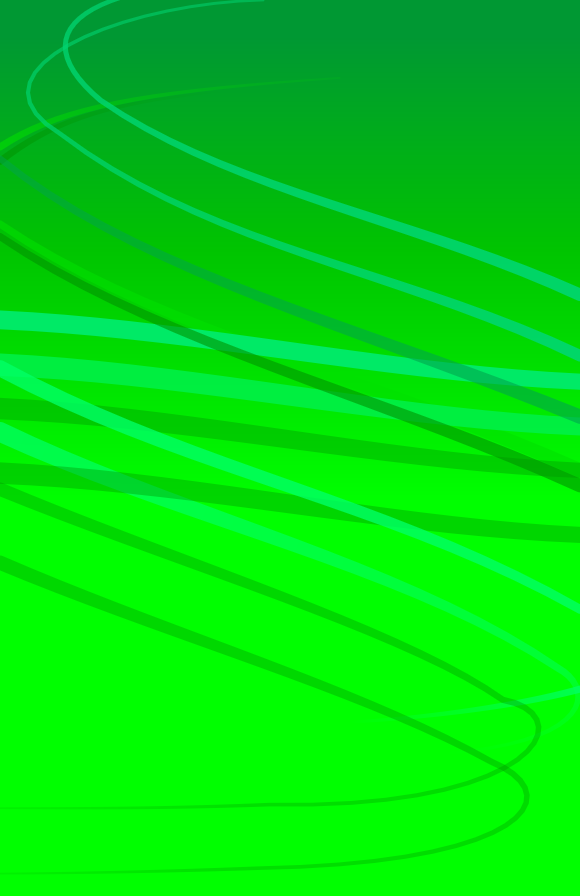
Give the GLSL for this background, as a WebGL 1 fragment shader.

```glsl
precision highp float;
// Sweeping translucent ribbons over a vertical green gradient.
// Each ribbon is a cubic through four points, walked as short segments with
// width and opacity varying along it; arcs and tails join into looping strands.

uniform vec2 u_resolution;

// Coordinates are hundredths of the canvas height, origin at the top left.
const float WIDTH = 64.6;
const float HEIGHT = 100.0;
const int SEGMENTS = 18;

const vec3 SKY_TOP = vec3(0.0, 0.595, 0.20);
const vec3 SKY_MID = vec3(0.0, 0.77, 0.0);
const vec3 SKY_LOW = vec3(0.0, 1.0, 0.0);
const float TOP_END = 4.0;
const float MID_AT = 28.0;
const float LOW_AT = 56.0;

const vec3 TEAL = vec3(0.0, 0.84, 0.45);
const vec3 MINT = vec3(0.0, 0.92, 0.42);
const vec3 SPRING = vec3(0.0, 0.94, 0.28);
const vec3 GLINT = vec3(0.0, 1.0, 0.40);
const vec3 LIME = vec3(0.0, 0.88, 0.0);
const vec3 SEA = vec3(0.0, 0.64, 0.30);
const vec3 SHADE = vec3(0.0, 0.58, 0.0);

vec2 p;          // current position
float pixelSize; // one pixel in canvas units

// Cubic passing through a, b, c, d at t = 0, 1/3, 2/3, 1.
vec2 cubicThrough(vec2 a, vec2 b, vec2 c, vec2 d, float t) {
  float u = 3.0 * t, v = u - 1.0, w = u - 2.0, z = u - 3.0;
  return -a * v * w * z / 6.0 + b * u * w * z / 2.0
       - c * u * v * z / 2.0 + d * u * v * w / 6.0;
}

// Coverage of a ribbon; halfWidth and opacity run from start to end.
float ribbon(vec2 a, vec2 b, vec2 c, vec2 d, vec2 halfWidth, vec2 opacity) {
  float cover = 0.0;
  vec2 from = a;
  for (int i = 1; i <= SEGMENTS; i++) {
    float t = float(i) / float(SEGMENTS);
    vec2 to = cubicThrough(a, b, c, d, t);
    vec2 along = to - from;
    float h = clamp(dot(p - from, along) / dot(along, along), 0.0, 1.0);
    float s = t + (h - 1.0) / float(SEGMENTS);
    float gap = length(p - from - along * h) - mix(halfWidth.x, halfWidth.y, s);
    cover = max(cover, clamp(0.5 - gap / pixelSize, 0.0, 1.0) * mix(opacity.x, opacity.y, s));
    from = to;
  }
  return cover;
}

// Broad, gently falling band; all bands share one profile.
float band(float top, vec2 halfWidth, float opacity) {
  vec2 o = vec2(0.0, top);
  return ribbon(o, o + vec2(21.5, 2.0), o + vec2(43.1, 4.9), o + vec2(WIDTH, 6.9),
                halfWidth, vec2(opacity));
}

vec3 background(float y) {
  vec3 upper = mix(SKY_TOP, SKY_MID, clamp((y - TOP_END) / (MID_AT - TOP_END), 0.0, 1.0));
  return mix(upper, SKY_LOW, clamp((y - MID_AT) / (LOW_AT - MID_AT), 0.0, 1.0));
}

void main() {
  vec2 uv = gl_FragCoord.xy / u_resolution;
  p = vec2(uv.x * WIDTH, (1.0 - uv.y) * HEIGHT);
  pixelSize = HEIGHT / u_resolution.y;
  vec3 color = background(p.y);

  // Fading loops at the upper left, and the lime strand below them
  color = mix(color, SHADE, ribbon(vec2(0.0, 18.0), vec2(6.5, 14.1), vec2(14.3, 11.7), vec2(24.7, 10.2), vec2(0.4, 0.1), vec2(0.6, 0.0)));
  color = mix(color, LIME, ribbon(vec2(0.0, 16.4), vec2(7.8, 12.8), vec2(19.5, 10.4), vec2(37.8, 8.7), vec2(0.4, 0.1), vec2(0.6, 0.1)));
  color = mix(color, LIME, ribbon(vec2(0.0, 25.0), vec2(19.5, 35.2), vec2(41.7, 43.5), vec2(WIDTH, 52.5), vec2(0.4, 0.8), vec2(0.6)));

  // Broad bands, with the lower glint and its loop tucked between them
  color = mix(color, MINT, band(35.7, vec2(1.05, 0.9), 0.95));
  color = mix(color, SPRING, band(40.7, vec2(1.25, 1.0), 0.9));
  float lowGlint = max(
    ribbon(vec2(0.0, 48.2), vec2(21.5, 56.8), vec2(43.1, 64.8), vec2(62.2, 74.6), vec2(1.1, 0.4), vec2(0.75, 0.5)),
    ribbon(vec2(62.2, 74.6), vec2(64.4, 77.7), vec2(61.2, 81.5), vec2(49.5, 84.1), vec2(0.4, 0.15), vec2(0.5, 0.0)));
  color = mix(color, GLINT, lowGlint);
  color = mix(color, SHADE, band(45.6, vec2(1.2, 0.85), 0.38));
  color = mix(color, SHADE, band(52.8, vec2(1.2, 0.9), 0.38));

  // Upper glint and its returning end
  float highGlint = max(
    ribbon(vec2(0.0, 41.1), vec2(21.5, 50.5), vec2(43.1, 58.2), vec2(WIDTH, 68.0), vec2(0.9, 0.5), vec2(0.8)),
    ribbon(vec2(65.0, 76.8), vec2(57.3, 78.5), vec2(48.2, 79.8), vec2(39.0, 80.6), vec2(0.4, 0.15), vec2(0.8, 0.0)));
  color = mix(color, GLINT, highGlint);

  // Dark and sea-green strands crossing the bands
  color = mix(color, SHADE, ribbon(vec2(0.0, 26.4), vec2(19.5, 36.6), vec2(41.7, 45.1), vec2(WIDTH, 54.2), vec2(0.4, 0.75), vec2(0.6)));
  color = mix(color, SEA, ribbon(vec2(0.0, 17.7), vec2(18.2, 28.6), vec2(40.4, 37.4), vec2(WIDTH, 46.5), vec2(0.35, 0.8), vec2(0.5, 0.6)));

  // Two teal loops at the top
  float innerLoop = max(
    ribbon(vec2(13.5, -0.3), vec2(8.3, 2.6), vec2(7.5, 6.5), vec2(11.2, 11.2), vec2(0.25, 0.3), vec2(0.7, 0.8)),
    ribbon(vec2(11.2, 11.2), vec2(27.3, 19.4), vec2(45.6, 25.7), vec2(WIDTH, 32.9), vec2(0.3, 0.7), vec2(0.8, 0.9)));
  float outerLoop = max(
    ribbon(vec2(29.3, 0.0), vec2(13.7, 2.5), vec2(3.9, 8.1), vec2(6.8, 15.0), vec2(0.15, 0.25), vec2(0.5, 0.7)),
    ribbon(vec2(6.8, 15.0), vec2(24.7, 24.9), vec2(44.3, 31.8), vec2(WIDTH, 39.7), vec2(0.25, 0.65), vec2(0.7, 0.9)));
  color = mix(mix(color, TEAL, outerLoop), TEAL, innerLoop);

  // Two dark loops at the bottom: tail, bend, fading return
  float upperCoil = max(
    ribbon(vec2(0.0, 54.6), vec2(20.8, 62.6), vec2(41.0, 70.4), vec2(56.0, 78.1), vec2(0.75, 0.35), vec2(0.36)),
    max(ribbon(vec2(56.0, 78.1), vec2(59.9, 82.0), vec2(52.1, 87.4), vec2(30.0, 89.8), vec2(0.35, 0.2), vec2(0.36, 0.3)),
        ribbon(vec2(30.0, 89.8), vec2(19.5, 90.1), vec2(9.8, 90.2), vec2(0.0, 90.2), vec2(0.2, 0.1), vec2(0.3, 0.12))));
  float lowerCoil = max(
    ribbon(vec2(0.0, 62.8), vec2(19.5, 70.4), vec2(38.4, 77.5), vec2(54.7, 85.0), vec2(0.8, 0.35), vec2(0.36)),
    max(ribbon(vec2(54.7, 85.0), vec2(58.6, 89.6), vec2(50.8, 94.4), vec2(28.6, 96.9), vec2(0.35, 0.2), vec2(0.36, 0.3)),
        ribbon(vec2(28.6, 96.9), vec2(19.0, 97.2), vec2(9.5, 97.4), vec2(0.0, 97.5), vec2(0.2, 0.1), vec2(0.3, 0.12))));
  color = mix(mix(color, SHADE, upperCoil), SHADE, lowerCoil);

  gl_FragColor = vec4(color, 1.0);
}
```
